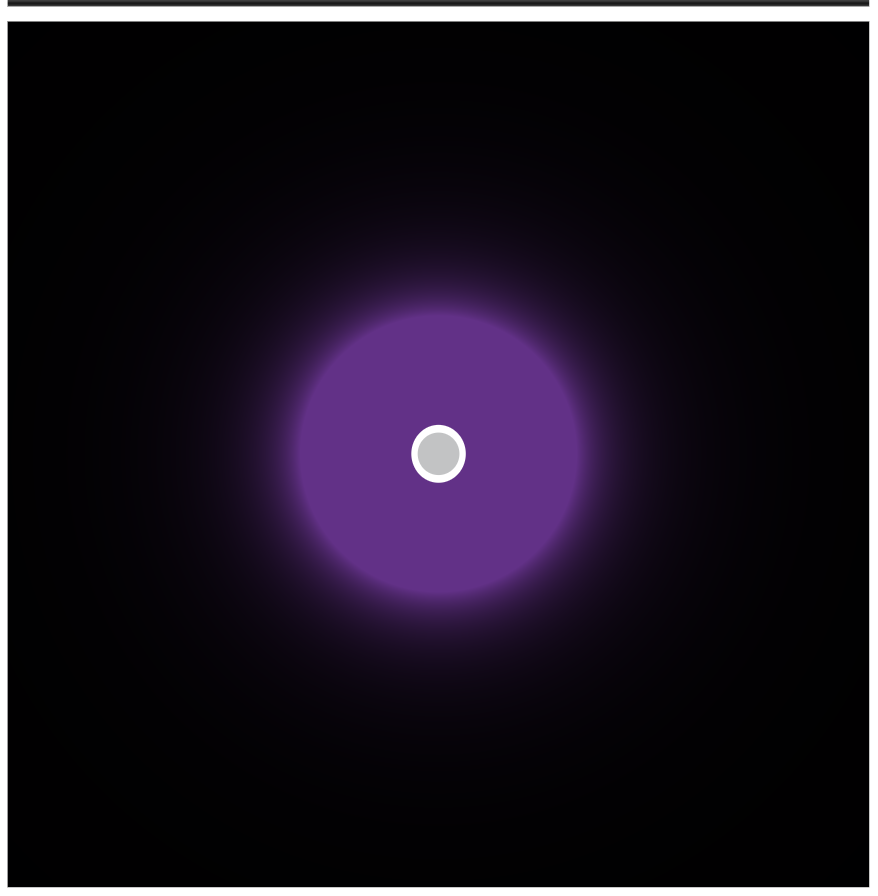
A WebGL 2 fragment shader for this background:

```glsl
#version 300 es
precision highp float;
// A glowing violet disc with a grey, white-ringed core in a black panel with a white frame.
uniform vec2 u_resolution;
out vec4 fragColor;

// Signed distance to an axis-aligned box given by two corners.
float boxDistance(vec2 p, vec2 low, vec2 high) {
  vec2 d = abs(p - 0.5 * (low + high)) - 0.5 * (high - low);
  return length(max(d, 0.0)) + min(max(d.x, d.y), 0.0);
}

// Approximate signed distance to an ellipse centred at the origin.
float ellipseDistance(vec2 p, vec2 radii) {
  return (length(p / radii) - 1.0) * min(radii.x, radii.y);
}

// Antialiased coverage of a shape from its signed distance.
float coverage(float d) {
  float pixel = 1.0 / u_resolution.y;
  return clamp(0.5 - d / pixel, 0.0, 1.0);
}

void main() {
  vec2 p = gl_FragCoord.xy / u_resolution.y;
  float aspect = u_resolution.x / u_resolution.y;
  float left = 0.0085, right = aspect - 0.0098;
  vec2 fromCenter = p - vec2(0.5 * aspect - 0.0005, 0.4935);
  float radius = length(fromCenter);

  // Flat disc that falls off as a power of the radius
  float glow = pow(0.154 / max(radius, 0.154), 3.7);
  vec3 panel = vec3(0.385, 0.192, 0.53) * glow;

  // White ring and grey core
  panel = mix(panel, vec3(1.0), coverage(ellipseDistance(fromCenter, vec2(0.0304, 0.0323))));
  panel = mix(panel, vec3(0.76, 0.765, 0.77),
              coverage(ellipseDistance(fromCenter, vec2(0.0233, 0.0237))));

  // White frame around the panel
  vec3 color = mix(vec3(1.0), panel,
                   coverage(boxDistance(p, vec2(left, 0.0098), vec2(right, 0.976))));

  // Dark strip along the top, lighter towards its long edges
  float stripShade = mix(0.1, 0.25, smoothstep(0.0, 0.0035, abs(p.y - 0.9962)));
  color = mix(color, vec3(stripShade),
              coverage(boxDistance(p, vec2(left, 0.9928), vec2(right, 1.01))));

  fragColor = vec4(color, 1.0);
}
```
